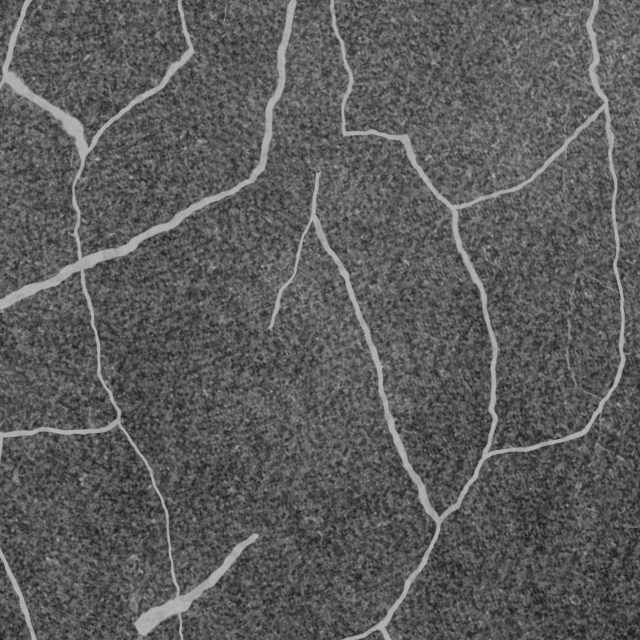
This texture is drawn by a Shadertoy shader. Its source:

```glsl
#define TISSUE_GREY 0.352
#define VESSEL_GREY 0.685
#define GRAIN_SCALE 210.0
#define GRAIN_CONTRAST 0.25
#define VESSEL_CELLS vec2(4.3, 2.5)
#define VESSEL_RADIUS vec2(0.0026, 0.0052)
#define TWIG_CELLS vec2(11.0, 7.0)
#define TWIG_RADIUS vec2(0.0010, 0.0022)
#define EDGE_SOFTNESS 0.0018

float hash(vec2 p) {
    return fract(sin(dot(p, vec2(127.1, 311.7))) * 43758.5453);
}

float noise(vec2 p) {
    vec2 i = floor(p), f = fract(p);
    f = f * f * (3.0 - 2.0 * f);
    float low = mix(hash(i), hash(i + vec2(1, 0)), f.x);
    float high = mix(hash(i + vec2(0, 1)), hash(i + vec2(1, 1)), f.x);
    return mix(low, high, f.y);
}

vec2 wobble(vec2 p) {
    return vec2(noise(p), noise(p + 37.3)) - 0.5;
}

vec2 rotate(vec2 p, float a) {
    return mat2(cos(a), sin(a), -sin(a), cos(a)) * p;
}

float stroke(float dist, float radius) {
    return 1.0 - smoothstep(radius - EDGE_SOFTNESS, radius + EDGE_SOFTNESS, dist);
}

// Tapered straight vessel
float trunk(vec2 p, vec2 a, vec2 b, vec2 radii) {
    vec2 ab = b - a;
    float t = clamp(dot(p - a, ab) / dot(ab, ab), 0.0, 1.0);
    return stroke(length(p - a - t * ab), mix(radii.x, radii.y, t));
}

vec2 site(vec2 id, float seed) {
    return id + 0.12 + 0.76 * vec2(hash(id + seed), hash(id + seed + 19.7));
}

// Voronoi borders; each border is kept or dropped and has its own radius
float network(vec2 p, vec2 cells, vec2 radii, float keep, float seed) {
    vec2 q = p * cells, home = floor(q), nearest = home;
    float best = 1e3;
    for (int y = -1; y <= 1; y++)
    for (int x = -1; x <= 1; x++) {
        vec2 id = floor(q) + vec2(x, y);
        vec2 d = site(id, seed) - q;
        if (dot(d, d) < best) {
            best = dot(d, d);
            home = id;
        }
    }
    nearest = site(home, seed) - q;

    float cover = 0.0;
    for (int y = -2; y <= 2; y++)
    for (int x = -2; x <= 2; x++) {
        if (x == 0 && y == 0) continue;
        vec2 id = home + vec2(x, y);
        vec2 other = site(id, seed) - q;
        vec2 across = other - nearest;
        float dist = dot(0.5 * (nearest + other), across) / length(across * cells);
        vec2 pair = home + id + seed;
        float radius = mix(radii.x, radii.y, hash(pair + 5.3));
        cover = max(cover, stroke(dist, radius) * step(hash(pair), keep));
    }
    return cover;
}

void mainImage(out vec4 fragColor, in vec2 fragCoord) {
    vec2 p = fragCoord / iResolution.y;

    // Tissue: slow shading, blotches and speckle
    float fine = noise(rotate(p, 0.5) * GRAIN_SCALE) - 0.5;
    float finer = noise(rotate(p, 1.1) * GRAIN_SCALE * 1.7 + 50.0) - 0.5;
    float grain = fine + 0.75 * finer;
    float grey = TISSUE_GREY + GRAIN_CONTRAST * grain;
    grey += 0.07 * (noise(p * 4.0 + 3.0) - 0.5) + 0.06 * (noise(p * 19.0) - 0.5);
    grey += 0.03 * (p.y - 0.5);
    grey -= 0.07 * smoothstep(0.5, 0.0, length(p - vec2(1.0, 0.0)));
    grey += 0.16 * smoothstep(0.80, 1.0, noise(rotate(p, 0.8) * 120.0));

    // Winding paths with small kinks
    vec2 kinks = 0.012 * wobble(p * 24.0) + 0.005 * wobble(p * 75.0);
    vec2 path = p + 0.10 * wobble(p * 4.5 + 8.0) + kinks;

    // Faint, beaded twigs
    vec2 twigPath = p + 0.05 * wobble(p * 11.0) + 1.5 * kinks;
    float twigs = network(twigPath, TWIG_CELLS, TWIG_RADIUS, 0.5, 71.0);
    float beads = smoothstep(0.2, 0.7, noise(p * 95.0 + 11.0));
    float patches = smoothstep(0.3, 0.65, noise(p * 6.0 + 21.0));
    grey = mix(grey, 0.60 + 0.1 * grain, 0.75 * twigs * beads * patches);

    // Main vessels and the thick trunks that feed them
    float vessels = network(path, VESSEL_CELLS, VESSEL_RADIUS, 0.78, 13.0);
    vec2 t = p + 0.025 * wobble(p * 9.0) + kinks;
    vec2 fork = vec2(0.39, 0.725);
    vessels = max(vessels, trunk(t, vec2(-0.03, 0.51), fork, vec2(0.0085, 0.005)));
    vessels = max(vessels, trunk(t, fork, vec2(0.46, 1.03), vec2(0.005, 0.006)));
    vessels = max(vessels, trunk(t, vec2(0.22, 0.02), vec2(0.40, 0.16), vec2(0.010, 0.005)));
    float worn = 0.88 + 0.12 * smoothstep(0.2, 0.5, noise(p * 60.0 + 4.0));
    grey = mix(grey, VESSEL_GREY + 0.04 * grain, vessels * worn);

    fragColor = vec4(vec3(clamp(grey, 0.12, 0.71)), 1.0);
}
```
